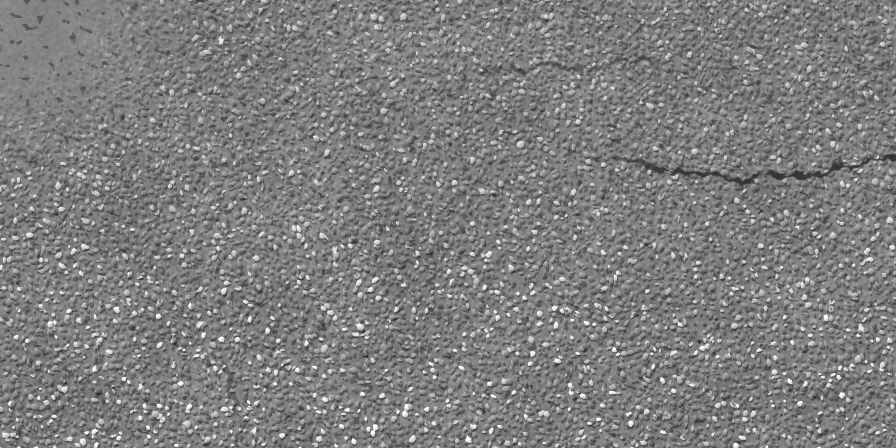
Give the GLSL for this texture, as a WebGL 1 fragment shader.

```glsl
precision highp float;
// Worn grey asphalt: angular lit stones in binder, a smooth corner, pits, cracks and white chips.
uniform vec2 u_resolution;

vec2 hash2(vec2 c) {
  vec3 q = fract(c.xyx * vec3(0.1031, 0.1030, 0.0973));
  q += dot(q, q.yzx + 33.33);
  return fract((q.xx + q.yz) * q.zy);
}

float corner(vec2 cell, vec2 f, vec2 o) {
  float a = 6.2832 * hash2(cell + o + 71.0).x;
  return dot(vec2(cos(a), sin(a)), f - o);
}

// Gradient noise, roughly -0.7 to 0.7
float noise(vec2 p) {
  vec2 i = floor(p), f = fract(p);
  vec2 u = f * f * (3.0 - 2.0 * f);
  return mix(mix(corner(i, f, vec2(0.0)), corner(i, f, vec2(1.0, 0.0)), u.x),
             mix(corner(i, f, vec2(0.0, 1.0)), corner(i, f, vec2(1.0)), u.x), u.y);
}

// Distance to a cut, stretched and turned stone
float stone(vec2 d, float turn, float stretch) {
  float c = cos(turn), s = sin(turn);
  vec2 e = vec2(c * d.x + s * d.y, (c * d.y - s * d.x) * stretch);
  return max(max(abs(e.x), abs(e.y)), max(0.8 * (e.x + e.y), 0.62 * (abs(e.x) - e.y) + 0.05));
}

// Stones drawn from bottom to top, so each shades those below it
float stones(vec2 q, float tone, float exposed, float bright, float blur) {
  vec2 home = floor(q);
  float ragged = 0.13 * noise(q * 2.3);
  for (int j = -1; j <= 1; j++) {
    for (int i = -1; i <= 1; i++) {
      vec2 cell = home + vec2(float(i), float(j));
      vec2 place = hash2(cell), kind = hash2(cell + 157.0);
      vec2 d = q - cell - 0.02 - 0.96 * place;
      float turn = 6.2832 * kind.x;
      float stretch = 1.0 + 0.6 * fract(place.y * 9.7);
      float radius = 0.24 + 0.24 * fract(kind.x * 7.3 + place.x) + ragged;
      float body = stone(d, turn, stretch) - radius;
      float shade = stone(d - vec2(0.13, -0.30), turn, stretch) - radius;
      float face = 0.46 + 0.21 * kind.y + bright * smoothstep(0.66, 1.0, kind.y);
      face += 0.36 * dot(d, vec2(-0.5, 0.85));
      tone *= 1.0 - 0.35 * exposed * smoothstep(blur, -blur, shade);
      tone = mix(tone, face, exposed * smoothstep(blur, -blur, body));
    }
  }
  return tone;
}

// Ragged dark line, tapered at both ends
float crack(float along, float across, float start, float end, float width) {
  across += 0.022 * noise(vec2(along * 13.0, start * 9.0))
          + 0.014 * noise(vec2(along * 45.0, end * 7.0))
          + 0.008 * noise(vec2(along, across) * 90.0);
  float taper = smoothstep(start, start + 0.3, along) * smoothstep(end, end - 0.06, along);
  float w = width * taper * (0.8 + 1.3 * noise(vec2(along * 38.0, 4.5)));
  return taper * smoothstep(w + 0.003, w - 0.003, abs(across));
}

void main() {
  vec2 p = gl_FragCoord.xy / u_resolution.y;
  float pixel = 1.0 / u_resolution.y;

  // Wear: smooth upper left, stronger stones below
  float patchy = noise(p * 5.0) + 0.5 * noise(p * 13.0);
  float smoothed = smoothstep(0.5, 0.12, length((p - vec2(0.02, 0.96)) * vec2(1.0, 1.3)) + 0.12 * patchy);
  float low = smoothstep(0.85, 0.1, p.y);
  float exposed = (1.0 - 0.88 * smoothed) * (0.88 + 0.12 * low);

  // Binder with fine and coarse mottling
  float tone = 0.485 + 0.03 * smoothed + 0.03 * patchy;
  tone += (0.13 * noise(p * 120.0) + 0.08 * noise(p * 42.0 + 9.0)) * (1.0 - 0.7 * smoothed);

  // Stones, bent so the grid does not show
  vec2 bend = 0.011 * vec2(noise(p * 19.0), noise(p * 19.0 + 40.0));
  tone = stones((p + bend) * 70.0, tone, exposed, 0.15 + 0.13 * low, 0.05 + 28.0 * pixel);
  tone += 0.025 * patchy + 0.015;

  // Slanted dark pits, crowded in the smooth corner
  vec2 slant = vec2(p.x * 0.93 - p.y * 0.36, p.x * 0.36 + p.y * 0.93);
  float pit = noise(slant * vec2(48.0, 72.0) + 5.0) + 0.4 * noise(p * 120.0) + 0.06 * smoothed;
  tone *= 1.0 - 0.33 * smoothstep(0.32, 0.52, pit);

  // Cracks
  float bow = p.x - 1.68;
  float dark = crack(p.x, p.y - 0.605 - 0.45 * bow * bow, 1.22, 2.1, 0.006);
  dark = max(dark, 0.55 * crack(p.x, p.y - 0.76 - 0.07 * p.x, 0.85, 1.5, 0.005));
  dark = max(dark, 0.7 * crack(p.x, p.y - 0.575, 1.8, 2.1, 0.006));
  dark = max(dark, 0.5 * crack(p.y, p.x - 0.54 + 0.15 * p.y, -0.25, 0.24, 0.005));
  tone = mix(tone, 0.17, 0.85 * dark);

  // Sparse white chips, mostly in the lower part
  vec2 chipCell = floor(p * 17.0);
  vec2 chance = hash2(chipCell + 311.0), spot = hash2(chipCell + 523.0);
  vec2 d = fract(p * 17.0) - 0.25 - 0.5 * spot;
  float chip = stone(d, 6.2832 * spot.x, 1.4) - 0.06 - 0.08 * chance.y - 0.07 * noise(p * 130.0);
  float present = step(chance.x, 0.01 + 0.06 * low);
  tone = mix(tone, 0.92, present * smoothstep(0.02 + 9.0 * pixel, -0.02 - 9.0 * pixel, chip));

  gl_FragColor = vec4(vec3(clamp(tone, 0.0, 1.0)), 1.0);
}
```
